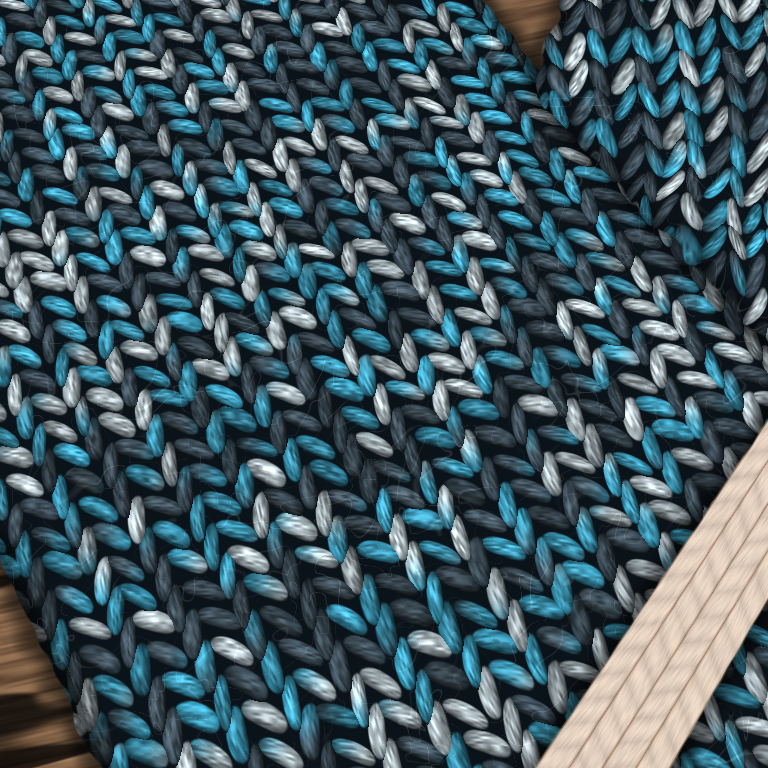
A Shadertoy shader for this texture:

```glsl
// Hand-dyed stocking-stitch knitting on weathered wood, crossed by a cream cord strap.
#define WALE 0.066                      // width of one column of stitches
#define ROW 0.038                       // height of one row of stitches
#define LEAF vec2(0.029, 0.0118)        // half length and half thickness of a stitch leg
#define SPLAY vec2(0.66, 0.38)          // angles of right and left legs from the column
#define TILT 0.56                       // lean of the columns, in radians
#define DEPTH 0.35                      // perspective: stitches shrink towards the top
#define CORDS 4.0                       // cords in the strap
#define TEAL vec3(0.20, 0.54, 0.65)
#define SILVER vec3(0.61, 0.66, 0.68)
#define CHARCOAL vec3(0.22, 0.28, 0.32)
#define GAP vec3(0.045, 0.075, 0.10)
#define CREAM vec3(0.92, 0.84, 0.77)

float hash(vec2 p) {
    return fract(sin(dot(p, vec2(127.1, 311.7))) * 43758.5453);
}

float noise(vec2 p) {
    vec2 i = floor(p), f = fract(p);
    f = f * f * (3.0 - 2.0 * f);
    return mix(mix(hash(i), hash(i + vec2(1, 0)), f.x),
               mix(hash(i + vec2(0, 1)), hash(i + vec2(1, 1)), f.x), f.y);
}

// Turns the axes counterclockwise by the angle a.
mat2 rotation(float a) {
    return mat2(cos(a), -sin(a), sin(a), cos(a));
}

// Dye tone for a value from 0 to 1: charcoal, teal, then silver.
vec3 dye(float t) {
    vec3 c = mix(CHARCOAL, TEAL, smoothstep(0.30, 0.46, t));
    return mix(c, SILVER, smoothstep(0.66, 0.80, t));
}

// Slanted legs in half columns, each tucked under the next at one end.
vec3 knit(vec2 q, float seed) {
    vec2 cell = vec2(0.5 * WALE, ROW), base = floor(q / cell);
    vec2 leg = vec2(0), legId = base;
    float top = 0.0, bestRank = -9.0;
    for (int j = -1; j <= 1; j++)
    for (int i = -1; i <= 1; i++) {
        vec2 id = base + vec2(i, j);
        float side = 1.0 - 2.0 * mod(id.x, 2.0);
        vec2 jitter = vec2(hash(id + seed), hash(id + seed + 31.0)) - 0.5;
        vec2 d = q - (id + 0.5) * cell - 0.006 * jitter;
        float splay = (side > 0.0 ? SPLAY.x : SPLAY.y) + 0.24 * jitter.x;
        vec2 dir = vec2(sin(splay), -side * cos(splay));
        vec2 l = vec2(dot(d, dir), dot(d, vec2(-dir.y, dir.x))) / LEAF;
        l.y = l.y / (1.0 + 0.35 * jitter.y) + 0.22 * (l.x * l.x - 0.3);
        float x2 = l.x * l.x;
        float h = 1.0 - l.y * l.y - 0.5 * x2 * (1.0 + x2);
        float rank = h + 0.25 * side * l.x;
        if (h > 0.0 && rank > bestRank) { bestRank = rank; top = h; leg = l; legId = id; }
    }
    // Dye changes gradually along each leg, over spun fibres
    float tone = hash(legId + seed + 7.0);
    vec3 yarn = dye(clamp(tone + 0.08 * leg.x, 0.0, 1.0));
    yarn *= 0.82 + 0.36 * hash(legId + seed + 3.0);
    float ply = noise(vec2(leg.x * 2.5 + leg.y, leg.y * 4.5 - leg.x * 3.0) + legId * 9.0);
    float light = 0.24 + 0.78 * sqrt(top) + 0.28 * leg.y;
    yarn = yarn * light * (0.66 + 0.66 * ply);
    yarn += 0.15 * smoothstep(0.5, 1.0, top) * ply * (0.4 + 0.6 * tone);
    float fleck = step(0.997, hash(legId + seed + 17.0));
    yarn = mix(yarn, vec3(0.85, 0.33, 0.12), fleck * smoothstep(0.45, 0.25, length(leg)));
    return mix(GAP, yarn, smoothstep(0.0, 0.35, top));
}

// Weathered planks with stretched grain and dark cracks.
vec3 wood(vec2 p) {
    p = rotation(0.22) * p;
    float grain = noise(p * vec2(9, 130)) * 0.6 + noise(p * vec2(20, 320)) * 0.4;
    float crack = smoothstep(0.30, 0.18, noise(p * vec2(5, 38)));
    return mix(vec3(0.30, 0.21, 0.15), vec3(0.67, 0.52, 0.38), grain) * (1.0 - 0.75 * crack);
}

// Parallel twisted cords; across runs from 0 to 1, along in canvas units.
vec3 strap(float across, float along) {
    float lane = floor(across * CORDS), x = fract(across * CORDS) * 2.0 - 1.0;
    float turn = mod(lane, 2.0) * 2.0 - 1.0;
    float twist = 0.5 + 0.5 * sin(6.2832 * (along * 26.0 + 0.35 * turn * x + 0.3 * lane));
    float fibre = noise(vec2(across * 90.0 + along * 60.0 * turn, along * 70.0));
    float dome = sqrt(max(1.0 - x * x, 0.0));
    vec3 c = mix(vec3(0.62, 0.50, 0.41), CREAM, smoothstep(0.0, 0.65, dome));
    return c * (0.87 + 0.10 * sqrt(twist) + 0.12 * (fibre - 0.3));
}

void mainImage(out vec4 fragColor, in vec2 fragCoord) {
    vec2 p = fragCoord / iResolution.xy;
    float px = 1.5 / iResolution.y;
    float rough = 0.016 * (noise(p * 38.0) - 0.5);

    // Main fabric, receding towards the top
    vec2 q = (p - 0.5) / (1.0 - DEPTH * (p.y - 0.5));
    q += 0.007 * (vec2(noise(p * 7.0), noise(p * 7.0 + 40.0)) - 0.5);
    vec3 fabric = knit(rotation(TILT) * q, 0.0);
    float leftEdge = p.x - 0.48 * (0.27 - p.y) + rough;
    float rightEdge = 0.63 + 0.82 * (1.0 - p.y) - p.x + rough;
    float inside = min(leftEdge, p.y > 0.80 ? rightEdge : 1.0);
    fabric *= 0.45 + 0.55 * smoothstep(0.0, 0.045, inside);
    vec3 col = wood(p) * (0.45 + 0.55 * smoothstep(0.0, -0.04, inside));
    col = mix(col, fabric, smoothstep(-px, px, inside));

    // Second piece at the upper right, its lower part gathered
    float gather = smoothstep(0.84, 0.72, p.y);
    vec2 r = rotation(0.10 - 0.5 * gather * noise(p * 5.0)) * (p - vec2(0.86, 0.85));
    r += 0.022 * gather * (vec2(noise(p * 15.0), noise(p * 15.0 + 9.0)) - 0.5);
    float seam = (p.y - 0.83 + 1.08 * (p.x - 0.74)) * 0.68;
    float piece = min(p.x - 0.70 - 0.5 * max(p.y - 0.93, 0.0), seam) + rough;
    col *= 1.0 - 0.5 * smoothstep(-0.035, 0.0, piece);
    vec3 second = knit(r * vec2(1.15, -1.0), 53.0) * (0.6 + 0.4 * smoothstep(0.0, 0.03, piece));
    col = mix(col, second, smoothstep(-px, px, piece));

    // Loose hairs over the wool
    float hair = smoothstep(0.035, 0.0, abs(noise(p * 52.0 + 3.0 * noise(p * 17.0)) - 0.5));
    col += 0.13 * hair * noise(p * 21.0) * smoothstep(-px, px, max(inside, piece));

    // Strap at the lower right with its contact shadow
    float near = 0.697 + 0.669 * p.y, far = 0.872 + 0.584 * p.y;
    float band = min(p.x - near, far - p.x) * 0.84 + 0.15 * rough;
    col *= 1.0 - 0.55 * smoothstep(-0.035, 0.0, band);
    vec3 cord = strap((p.x - near) / (far - near), dot(p, vec2(0.53, 0.85)));
    col = mix(col, cord, smoothstep(-px, px, band));
    fragColor = vec4(clamp(col, 0.0, 1.0), 1.0);
}
```
